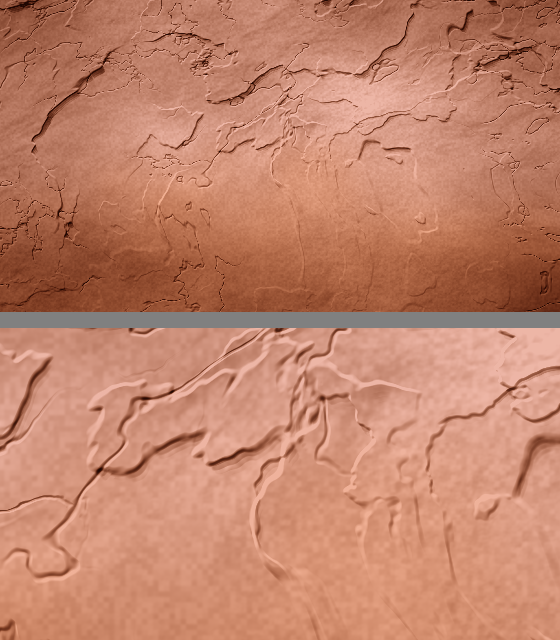
Top: the whole. Bottom: its middle third, enlarged.
This texture is drawn by a Shadertoy shader. Its source:

```glsl
// Weathered clay wall: flaking plates, hairline cracks and sandy grain under raking light.

#define BASE_TONE 0.835
#define PLATE_HEIGHT 0.013
#define PLATE_SCALE 1.5
#define CRACK_DEPTH 0.005
#define GRAIN_HEIGHT 0.0036
#define BODY_HEIGHT 0.035
#define SHADOW_STRENGTH 0.30
#define LIGHT_DIR vec2(-0.50, 0.866)
#define TILT 0.38

float hash(vec2 cell) {
    vec3 a = fract(cell.xyx * 0.1031);
    a += dot(a, a.yzx + 33.33);
    return fract((a.x + a.y) * a.z);
}

float noise(vec2 p) {
    vec2 i = floor(p), f = fract(p);
    f = f * f * f * (f * (f * 6.0 - 15.0) + 10.0);
    float low = mix(hash(i), hash(i + vec2(1, 0)), f.x);
    float high = mix(hash(i + vec2(0, 1)), hash(i + vec2(1, 1)), f.x);
    return mix(low, high, f.y);
}

float fbm(vec2 p, int octaves) {
    float sum = 0.0, total = 0.0, amp = 0.5;
    for (int i = 0; i < octaves; i++) {
        sum += amp * noise(p);
        total += amp;
        amp *= 0.48;
        p = mat2(1.6, 1.2, -1.2, 1.6) * p + 11.7;
    }
    return sum / total;
}

// Tilted, stretched and warped space in which the layers lie
vec2 strata(vec2 p) {
    vec2 warp = vec2(fbm(p * 3.0 + 7.0, 3), fbm(p * 3.0 + 31.0, 3)) - 0.5;
    p += 0.14 * warp;
    float angle = TILT * smoothstep(0.05, 0.5, p.y);
    float c = cos(angle), s = sin(angle);
    return mat2(c, -s, s, c) * p * vec2(1.0, 1.6);
}

// Raised lip along a noise contour, sinking back into the wall
float flake(vec2 p) {
    float f = fbm(p, 6) - 0.5;
    return smoothstep(0.0, 0.013, f) * exp(-8.0 * max(f, 0.0));
}

// Sandy areas: the top, the bottom and scattered patches
float roughness(vec2 p) {
    float bands = smoothstep(0.72, 0.95, p.y) + 1.0 - smoothstep(0.1, 0.4, p.y);
    return clamp(0.3 + 0.5 * bands + 1.8 * (fbm(p * 3.5 + 51.0, 3) - 0.47), 0.2, 1.0);
}

// x: surface height, y: crack coverage
vec2 surface(vec2 p) {
    vec2 q = strata(p);
    float plates = 0.0, cracks = 0.0;
    for (int i = 0; i < 4; i++) {
        float k = float(i);
        float presence = smoothstep(0.36, 0.62, noise(q * 2.4 + k * 9.7 + 4.0));
        plates += flake(q * PLATE_SCALE * (1.0 + 0.5 * k) + k * 17.3) * presence * (1.0 - 0.17 * k);
    }
    for (int i = 0; i < 2; i++) {
        float k = float(i);
        float line = abs(fbm(q * (4.0 + 5.0 * k) + 23.0 + k * 13.0, 5) - 0.5);
        float mask = smoothstep(0.48, 0.68, noise(q * (3.5 + k) + 61.0 + k * 5.0));
        cracks = max(cracks, mask * (1.0 - smoothstep(0.0, 0.014 + 0.008 * k, line)));
    }
    float lower = 1.0 - 0.6 * (1.0 - smoothstep(0.1, 0.4, p.y));
    float grain = (fbm(p * 42.0, 4) - 0.5) * roughness(p);
    float body = fbm(q * 3.0 + 83.0, 5) - 0.5;
    float height = PLATE_HEIGHT * plates * lower - CRACK_DEPTH * cracks
                 + GRAIN_HEIGHT * grain + BODY_HEIGHT * body;
    return vec2(height, cracks);
}

void mainImage(out vec4 fragColor, in vec2 fragCoord) {
    vec2 uv = fragCoord / iResolution.xy;
    vec2 p = fragCoord / iResolution.y;

    // Relief: slope towards the light, then a short cast shadow
    const float STEP = 0.0028;
    vec2 here = surface(p);
    float slope = (here.x - surface(p + STEP * LIGHT_DIR).x) / STEP;
    float lit = slope / (1.0 + 0.6 * abs(slope));
    float shadow = 0.0;
    for (int i = 1; i <= 4; i++) {
        float reach = 0.0055 * float(i);
        float rise = surface(p + reach * LIGHT_DIR).x - here.x - 0.4 * reach;
        shadow = max(shadow, smoothstep(0.0, 0.009, rise));
    }

    // Broad tone: bright middle, darker foot, top and sides
    float side = abs(2.0 * uv.x - 1.0);
    float tone = BASE_TONE
               - 0.25 * (1.0 - smoothstep(0.0, 0.45, uv.y))
               - 0.09 * smoothstep(0.65, 1.0, uv.y)
               - 0.15 * smoothstep(0.4, 1.0, side);
    tone += 0.22 * (fbm(p * vec2(2.6, 4.2) + 5.0, 4) - 0.5);
    tone += 0.06 * (noise(p * 170.0) - 0.5);
    tone += lit * (lit > 0.0 ? 0.15 : 0.27);
    tone -= SHADOW_STRENGTH * shadow + 0.10 * here.y;
    tone = clamp(tone, 0.12, 0.93);

    // Clay colour: dusty pink above, ochre towards the foot
    float ochre = 1.0 - smoothstep(0.1, 0.6, uv.y + 0.5 * (fbm(p * 2.2 + 40.0, 3) - 0.5));
    vec3 clay = vec3(tone, 0.80 * pow(tone, 1.6), 0.76 * pow(tone, 2.1));
    clay *= mix(vec3(1.0), vec3(1.02, 0.95, 0.83), ochre);
    fragColor = vec4(clay, 1.0);
}
```
